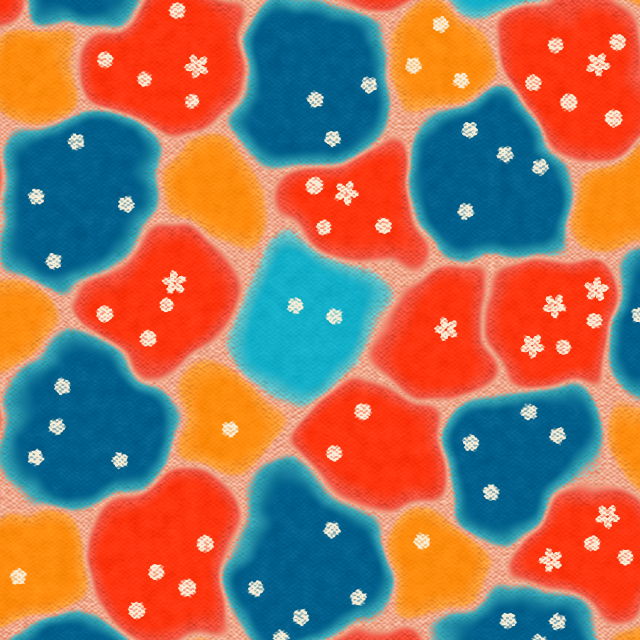
Write a WebGL 1 fragment shader that draws this pattern.

```glsl
precision highp float;
// Soft woven blobs in red, blue, teal and orange with pale dots and flowers on peach cloth.
uniform vec2 u_resolution;

const float PI = 3.14159265;
const float BLOB_PITCH = 0.218;
const float DOT_PITCH = 0.06;
const float ROW_HEIGHT = 0.9;
const float ROUNDING = 15.0;
const float HALF_GAP = 0.018;
const float RED = 0.0;
const float BLUE = 1.0;
const float ORANGE = 2.0;
const float TEAL = 3.0;

vec2 hash2(vec2 p) {
  vec2 q = vec2(dot(p, vec2(127.1, 311.7)), dot(p, vec2(269.5, 183.3)));
  return fract(sin(q) * 43758.55);
}

// Gradient noise, roughly -0.7 to 0.7
float corner(vec2 cell, vec2 offset) {
  return dot(hash2(cell) * 2.0 - 1.0, offset);
}

float gradientNoise(vec2 p) {
  vec2 i = floor(p);
  vec2 f = p - i;
  vec2 u = f * f * f * (f * (f * 6.0 - 15.0) + 10.0);
  vec2 e = vec2(1.0, 0.0);
  return mix(mix(corner(i, f), corner(i + e, f - e), u.x),
             mix(corner(i + e.yx, f - e.yx), corner(i + 1.0, f - 1.0), u.x), u.y);
}

vec2 noise2(vec2 p) {
  return vec2(gradientNoise(p + 3.0), gradientNoise(p + 47.0));
}

// Cloth relief: crossed threads with an uneven phase, 0 to 1
float weave(vec2 p) {
  vec2 phase = 2.0 * PI * p / vec2(0.0092, 0.0072) + 3.2 * noise2(p * 45.0);
  float threads = sin(phase.x) * sin(phase.y);
  float fibre = gradientNoise(p * vec2(110.0, 220.0));
  return clamp(0.5 + 0.34 * threads + 0.7 * fibre, 0.0, 1.0);
}

// Three-colour triangular lattice: neighbours usually differ
float blobKind(vec2 id) {
  float kind = mod(id.x - id.y + 30.0, 3.0);
  float chance = hash2(id + 17.0).x;
  if (kind > 1.5) return chance < 0.1 ? RED : ORANGE;
  if (kind > 0.5) return chance < 0.28 ? TEAL : BLUE;
  return RED;
}

float blobWeight(float kind) {
  return kind == ORANGE ? -0.22 : (kind == RED ? -0.02 : 0.06);
}

vec2 blobSite(vec2 id) {
  vec2 jitter = (hash2(id + 5.0) - 0.5) * 0.36;
  return vec2(id.x + 0.5 * id.y, id.y * ROW_HEIGHT) + jitter;
}

// Rounded power diagram: x = depth inside the blob in canvas units, y = its kind
vec2 blobAt(vec2 p) {
  vec2 q = p / BLOB_PITCH + 0.4;
  q += 0.27 * noise2(q * 1.9) + 0.07 * noise2(q * 3.9 + 20.0);
  float row = q.y / ROW_HEIGHT;
  vec2 base = floor(vec2(q.x - 0.5 * row, row));
  float nearest = 100.0;
  vec2 home = base;
  for (int j = -2; j <= 2; j++) for (int i = -2; i <= 2; i++) {
    vec2 id = base + vec2(float(i), float(j));
    vec2 d = q - blobSite(id);
    float power = dot(d, d) - blobWeight(blobKind(id));
    if (power < nearest) { nearest = power; home = id; }
  }
  vec2 homeSite = blobSite(home);
  float walls = 0.0;
  for (int j = -2; j <= 2; j++) for (int i = -2; i <= 2; i++) {
    vec2 id = base + vec2(float(i), float(j));
    vec2 site = blobSite(id);
    vec2 d = q - site;
    float power = dot(d, d) - blobWeight(blobKind(id));
    float gap = (power - nearest) / (2.0 * max(distance(site, homeSite), 0.1));
    if (distance(id, home) > 0.5) walls += exp(-ROUNDING * gap);
  }
  float depth = -log(walls) / ROUNDING - HALF_GAP;
  return vec2(depth * BLOB_PITCH, blobKind(home));
}

// Scattered dots and five-petal flowers; positive inside, in canvas units
float dotDepth(vec2 p) {
  mat2 turn = mat2(0.88, 0.475, -0.475, 0.88);
  vec2 id = floor(turn * p / DOT_PITCH);
  vec2 pick = hash2(id + 91.0);
  vec2 shift = hash2(id + 33.0) - 0.5;
  bool flower = pick.y < 0.3;
  vec2 centre = ((id + 0.5 + shift * (flower ? 0.36 : 0.55)) * DOT_PITCH) * turn;
  vec2 blob = blobAt(centre);
  float density = blob.y == RED ? 0.88 : (blob.y == ORANGE ? 0.45 : 0.48);
  if (pick.x > density || blob.x < 0.029) return -1.0;
  vec2 d = p - centre;
  float petals = abs(cos(2.5 * atan(d.y, d.x + 0.00001) + 6.0 * pick.x));
  if (blob.y != RED) return 0.0105 + 0.0025 * petals - length(d);
  if (!flower) return mix(0.0095, 0.0135, pick.y) - length(d);
  return min(0.0095 + 0.0095 * petals - length(d), length(d) - 0.0015);
}

vec3 coreColour(float kind) {
  if (kind == RED) return vec3(1.0, 0.205, 0.055);
  if (kind == BLUE) return vec3(0.0, 0.375, 0.545);
  return kind == ORANGE ? vec3(1.0, 0.545, 0.05) : vec3(0.07, 0.685, 0.785);
}

vec3 rimColour(float kind) {
  if (kind == RED) return vec3(0.93, 0.32, 0.25);
  if (kind == BLUE) return vec3(0.22, 0.66, 0.71);
  return kind == ORANGE ? vec3(0.98, 0.61, 0.22) : vec3(0.42, 0.75, 0.76);
}

void main() {
  vec2 p = gl_FragCoord.xy / min(u_resolution.x, u_resolution.y);
  float cloth = weave(p);
  float grain = cloth - 0.5;
  vec3 colour = mix(vec3(0.87, 0.51, 0.39), vec3(1.0, 0.8, 0.7), cloth);

  // Dyed blobs: pale rim, saturated core, threads showing near the edge
  vec2 blob = blobAt(p);
  float core = smoothstep(0.0, 0.027, blob.x + grain * 0.007);
  vec3 dye = mix(rimColour(blob.y), coreColour(blob.y), core);
  dye += grain * mix(0.2, 0.05, core) + 0.05 * gradientNoise(p * 45.0);
  colour = mix(colour, dye, smoothstep(-0.005, 0.005, blob.x + grain * 0.007));

  // Pale motifs with the dye showing between threads
  float motif = smoothstep(-0.0018, 0.0018, dotDepth(p) + grain * 0.003);
  float cover = motif * mix(0.55, 1.0, smoothstep(0.15, 0.65, cloth));
  colour = mix(colour, vec3(0.97, 0.93, 0.84), cover);
  gl_FragColor = vec4(clamp(colour, 0.0, 1.0), 1.0);
}
```
